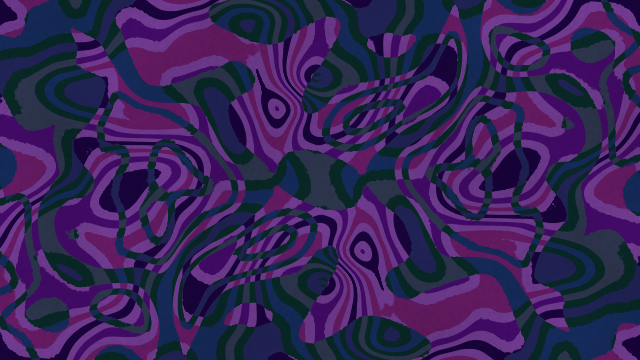
This background is drawn by a Shadertoy shader. Its source:

```glsl
// Draws two crossing layers of winding painted bands with half-turn symmetry.

float hash(vec2 cell) {
    vec3 h = fract(vec3(cell.xyx) * vec3(0.1031, 0.1030, 0.0973));
    h += dot(h, h.yzx + 33.33);
    return fract((h.x + h.y) * h.z);
}

float noise(vec2 p) {
    vec2 i = floor(p), f = fract(p);
    f = f * f * (3.0 - 2.0 * f);
    return mix(mix(hash(i), hash(i + vec2(1, 0)), f.x),
               mix(hash(i + vec2(0, 1)), hash(i + vec2(1, 1)), f.x), f.y);
}

// Noise on a turned grid, bent by a second noise so that its contours curl
float swirl(vec2 p, float seed) {
    vec2 q = p + seed;
    vec2 bend = vec2(noise(q * 5.3 + 7.3), noise(q * 5.3 + 41.9)) - 0.5;
    return noise(mat2(0.8, 0.6, -0.6, 0.8) * (q + 0.22 * bend) * 4.2);
}

// Even in p, which gives the half-turn symmetry
float field(vec2 p, float seed) {
    return 5.0 * (swirl(p, seed) + swirl(-p, seed));
}

// x: coverage of the contour stroke, y: index of the band
vec2 contours(vec2 p, float seed, float halfWidth, float rough) {
    float e = 0.001;
    float t = field(p, seed);
    vec2 slope = vec2(field(p + vec2(e, 0), seed), field(p + vec2(0, e), seed)) - t;
    float steep = max(length(slope) / e, 4.0);
    float dist = abs(fract(t + 0.5) - 0.5);
    float edge = min((halfWidth + rough) * steep, 0.24);
    float blur = min(0.0018 * steep, 0.07);
    return vec2(1.0 - smoothstep(edge - blur, edge + blur, dist), floor(t));
}

void mainImage(out vec4 fragColor, in vec2 fragCoord) {
    vec2 p = (fragCoord - 0.5 * iResolution.xy) / iResolution.y;

    // Woven roughness along the strokes
    float rough = 0.005 * (noise(p * 150.0 + 300.0) - 0.5);
    vec2 ribbon = contours(p, 23.0, 0.0145, rough);
    vec2 glaze = contours(p, 61.0, 0.0105, rough);

    // Each fill has a plain colour and a glazed one
    float kind = mod(ribbon.y, 3.0);
    vec3 plain = vec3(0.38, 0.10, 0.37);
    vec3 tinted = vec3(0.08, 0.16, 0.34);
    if (kind > 1.5) {
        plain = vec3(0.09, 0.01, 0.22);
        tinted = vec3(0.12, 0.13, 0.32);
    } else if (kind > 0.5) {
        plain = vec3(0.25, 0.04, 0.39);
        tinted = vec3(0.17, 0.20, 0.29);
    }

    // Lilac strokes turn dark green under the glaze
    plain = mix(plain, vec3(0.42, 0.22, 0.54), ribbon.x);
    tinted = mix(tinted, vec3(0.03, 0.15, 0.14), ribbon.x);
    float filled = 1.0 - step(0.5, mod(glaze.y, 4.0));
    vec3 colour = mix(plain, tinted, max(glaze.x, filled));

    // Soft uneven pigment and fine grain
    colour *= 0.92 + 0.10 * noise(p * 7.0 + 90.0) + 0.06 * noise(p * 130.0 + 500.0);
    fragColor = vec4(colour, 1.0);
}
```
